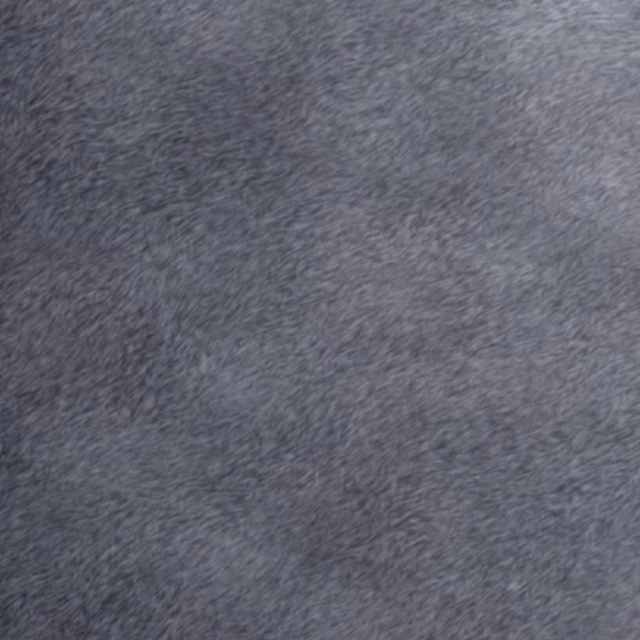
A Shadertoy shader for this texture:

```glsl
#define HAIR_DENSITY 240.0
#define HAIR_LENGTH 0.021
#define HAIR_TAPS 8
#define HAIR_CONTRAST 0.20
#define CROSS_CONTRAST 0.12
#define GRAIN_CONTRAST 0.035
#define CLOUD_CONTRAST 0.15
#define LEAN 0.48
#define SWIRL 0.75
#define RUFFLE 0.55
#define BASE_TONE 0.309
#define TINT vec3(-0.001, 0.005, 0.053)

// Integer hash, one value in 0..1 per lattice cell
float hash(vec2 cell) {
    uvec2 q = uvec2(ivec2(cell)) * uvec2(1597u, 3812u) + 7919u;
    uint n = (q.x ^ (q.y * 2657u)) * 74761u;
    n = (n ^ (n >> 15)) * 48271u;
    n = (n ^ (n >> 13)) * 69621u;
    return float((n ^ (n >> 16)) & 65535u) / 65535.0;
}

float noise(vec2 p) {
    vec2 cell = floor(p), f = fract(p);
    f = f * f * (3.0 - 2.0 * f);
    return mix(mix(hash(cell), hash(cell + vec2(1, 0)), f.x),
               mix(hash(cell + vec2(0, 1)), hash(cell + vec2(1, 1)), f.x), f.y);
}

float fbm(vec2 p) {
    float sum = 0.0, weight = 0.5;
    for (int i = 0; i < 5; i++) {
        sum += weight * noise(p);
        p = mat2(1.6, 1.2, -1.2, 1.6) * p + 17.3;
        weight *= 0.5;
    }
    return sum / 0.97;
}

// Angle at which the hair lies, steeper toward the lower left
float combing(vec2 p) {
    float angle = LEAN + SWIRL * (noise(p * 4.0 + 40.0) - 0.5);
    angle += RUFFLE * (noise(p * 22.0 + 90.0) - 0.5);
    return angle + 0.35 * smoothstep(0.35, 0.0, p.y) * smoothstep(0.6, 0.0, p.x);
}

// Noise smeared along an angle, centred on zero
float strands(vec2 p, float angle, float density, float len) {
    vec2 along = vec2(cos(angle), sin(angle));
    float sum = 0.0, total = 0.0;
    for (int i = -HAIR_TAPS; i <= HAIR_TAPS; i++) {
        float t = float(i) / float(HAIR_TAPS + 1);
        float weight = 1.0 - t * t;
        sum += weight * (noise((p + along * t * len * 0.5) * density) - 0.5);
        total += weight;
    }
    return sum / total;
}

// Broad light: dim left edge, bright upper right corner
float lighting(vec2 uv) {
    float tone = BASE_TONE + 0.108 * uv.x + 0.033 * uv.y;
    tone += 0.08 * exp(-9.0 * dot(uv - 1.0, uv - 1.0));
    return tone - 0.04 * exp(-uv.x * 14.0);
}

void mainImage(out vec4 fragColor, in vec2 fragCoord) {
    vec2 uv = fragCoord / iResolution.xy;
    vec2 p = fragCoord / iResolution.y;
    float angle = combing(p);

    // Soft mottling of the coat
    float clouds = fbm(p * vec2(5.5, 7.0) + 11.0) - 0.5;
    float tone = lighting(uv) + CLOUD_CONTRAST * clouds;

    // Short fine hairs, crossed by shorter strays and dusted with grain
    float patches = 0.75 + 0.5 * noise(p * 11.0 + 63.0);
    float hair = strands(p, angle, HAIR_DENSITY, HAIR_LENGTH);
    float strayAngle = angle + 1.6 * (noise(p * 45.0 + 30.0) - 0.35);
    float strays = strands(p + 5.0, strayAngle, HAIR_DENSITY * 0.85, HAIR_LENGTH * 0.6);
    float grain = noise(p * HAIR_DENSITY * 1.1 + 200.0) - 0.5;
    tone += patches * (HAIR_CONTRAST * hair + CROSS_CONTRAST * strays);
    tone += GRAIN_CONTRAST * grain;

    // Cool grey with a faint drift toward violet
    float violet = fbm(p * 5.0 + 150.0) - 0.5;
    vec3 coat = vec3(tone) + TINT + violet * vec3(0.02, -0.01, 0.0);
    fragColor = vec4(clamp(coat, 0.0, 1.0), 1.0);
}
```
